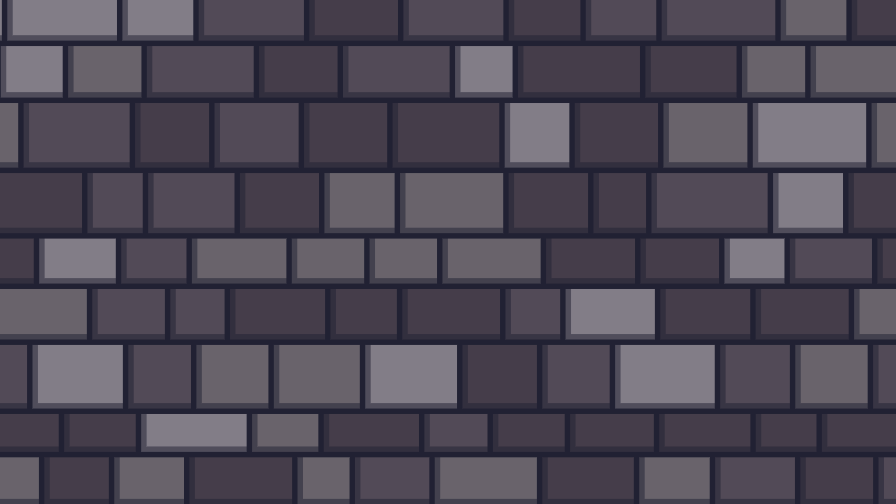
A WebGL 1 fragment shader for this pattern:

```glsl
precision highp float;
// Flat-shaded stone brick wall: nine uneven courses with bevelled left and lower edges.

uniform vec2 u_resolution;

// Lengths are fractions of the canvas height.
#define JOINT_WIDTH 0.0108
#define BEVEL_WIDTH 0.0108
#define BRICK_PITCH 0.169
#define UPPER_STRETCH 1.09
#define WIDTH_JITTER 0.45
#define BOND_START 0.048
#define BOND_SHIFT 0.092
#define BEVEL_LIGHT 0.48
#define SEED 3.7

const vec3 MORTAR = vec3(0.13, 0.13, 0.20);
const vec3 DARK   = vec3(0.27, 0.24, 0.29);
const vec3 MIDDLE = vec3(0.32, 0.29, 0.34);
const vec3 GREY   = vec3(0.41, 0.39, 0.42);
const vec3 LIGHT  = vec3(0.51, 0.49, 0.53);

// Course heights from the bottom up; the outer courses run off the canvas.
const float WALL_BASE = -0.006;
const mat3 COURSE_HEIGHTS = mat3(
    0.104, 0.086, 0.137,
    0.111, 0.100, 0.130,
    0.139, 0.113, 0.120);

float hash(vec2 cell) {
    return fract(sin(dot(cell + SEED, vec2(127.1, 311.7))) * 4375.85);
}

// Vertical joint position, in units of the brick pitch.
float jointAt(float index, float course) {
    return index + WIDTH_JITTER * (hash(vec2(index, course)) - 0.5);
}

// Returns course index, lower edge and upper edge.
vec3 findCourse(float y) {
    vec3 found = vec3(0.0);
    float lower = WALL_BASE;
    for (int group = 0; group < 3; group++) {
        for (int k = 0; k < 3; k++) {
            float upper = lower + COURSE_HEIGHTS[group][k];
            if (y >= lower) found = vec3(float(group * 3 + k), lower, upper);
            lower = upper;
        }
    }
    return found;
}

vec3 stoneColor(float tone) {
    vec3 color = mix(DARK, MIDDLE, step(0.34, tone));
    color = mix(color, GREY, step(0.63, tone));
    return mix(color, LIGHT, step(0.82, tone));
}

float coverage(float dist) {
    return clamp(dist * u_resolution.y + 0.5, 0.0, 1.0);
}

void main() {
    vec2 p = gl_FragCoord.xy / u_resolution.y;
    vec3 course = findCourse(p.y);
    float row = course.x;

    // Alternate courses shift by about half a brick; upper ones are wider.
    float pitch = BRICK_PITCH * mix(1.0, UPPER_STRETCH, step(5.5, row));
    float u = (p.x - BOND_START - BOND_SHIFT * mod(row, 2.0)) / pitch;
    float brick = floor(u);
    if (u < jointAt(brick, row)) brick -= 1.0;
    else if (u >= jointAt(brick + 1.0, row)) brick += 1.0;

    // Distances from the brick's sides, inside the mortar.
    float halfJoint = 0.5 * JOINT_WIDTH;
    float left = (u - jointAt(brick, row)) * pitch - halfJoint;
    float right = (jointAt(brick + 1.0, row) - u) * pitch - halfJoint;
    float bottom = p.y - course.y - halfJoint;
    float top = course.z - p.y - halfJoint;

    float stone = coverage(min(min(left, right), min(bottom, top)));
    float face = coverage(min(left, bottom) - BEVEL_WIDTH);

    vec3 faceColor = stoneColor(hash(vec2(brick, row) + 41.3));
    vec3 bevelColor = mix(MORTAR, faceColor, BEVEL_LIGHT);
    vec3 color = mix(MORTAR, mix(bevelColor, faceColor, face), stone);
    gl_FragColor = vec4(color, 1.0);
}
```
